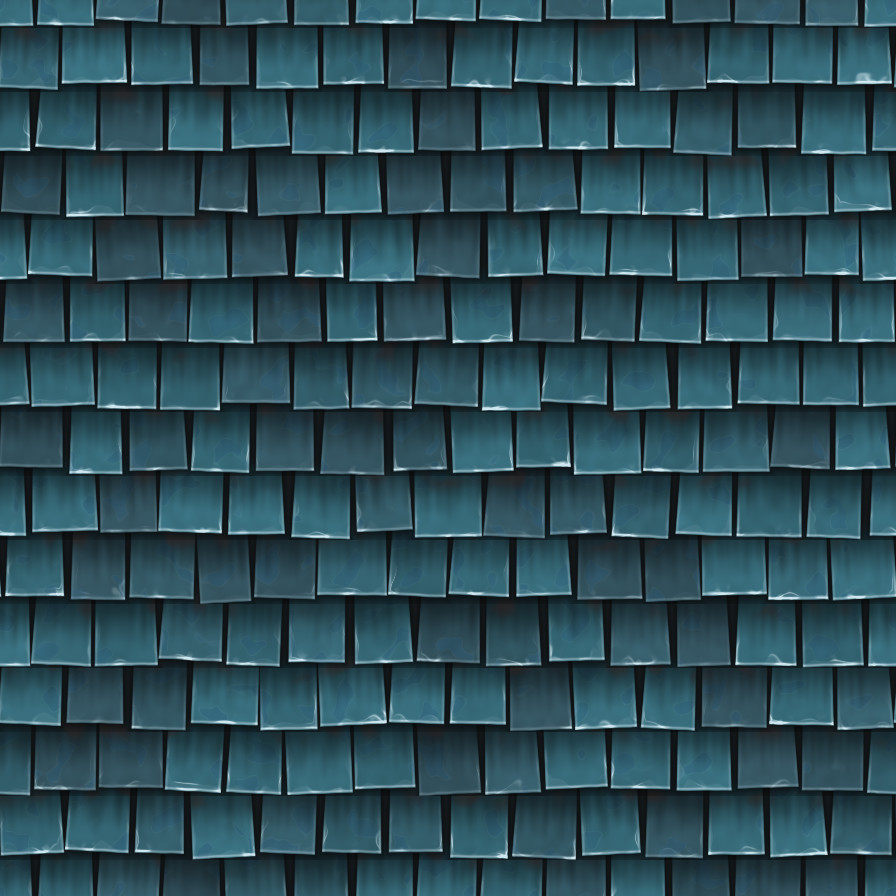
Give the GLSL for this texture, as a WebGL 1 fragment shader.

```glsl
precision highp float;
// Overlapping rows of worn, glossy teal roof shingles with dark gaps and bright lower rims.
uniform vec2 u_resolution;

const float COUNT = 14.0;         // shingles across and rows down
const float ROW_SHIFT = 0.555;    // height of the lowest row line
const float SEAM_JITTER = 0.13;   // sideways wander of the seams
const float DROP_JITTER = 0.12;   // uneven lower edges
const float TILT = 0.11;          // range of the rotation
const float TAPER = 0.045;        // narrowing towards the top
const float GAP_MIN = 0.006;
const float GAP_RANGE = 0.065;
const float RIM_WIDTH = 0.019;
const vec3 TEAL = vec3(0.205, 0.400, 0.455);
const vec3 SLATE = vec3(0.195, 0.315, 0.360);
const vec3 STAIN = vec3(0.165, 0.345, 0.460);
const vec3 RUST = vec3(0.200, 0.140, 0.130);
const vec3 GAP = vec3(0.105, 0.125, 0.135);
const vec3 GLOSS = vec3(0.840, 0.930, 0.960);

vec4 hash4(vec2 p) {
  vec4 h = fract(p.xyxy * vec4(0.1031, 0.1030, 0.0973, 0.1099));
  h += dot(h, h.wzxy + 33.33);
  return fract((h.xxyz + h.yzzw) * h.zywx);
}

// Gradient noise, roughly -0.7 to 0.7
float corner(vec2 cell, vec2 offset) {
  return dot(hash4(cell).xy * 2.0 - 1.0, offset);
}

float noise(vec2 p) {
  vec2 i = floor(p), f = fract(p);
  vec2 u = f * f * f * (f * (f * 6.0 - 15.0) + 10.0);
  vec2 e = vec2(1.0, 0.0);
  return mix(mix(corner(i, f), corner(i + e, f - e), u.x),
             mix(corner(i + e.yx, f - e.yx), corner(i + 1.0, f - 1.0), u.x), u.y);
}

float softLine(float x, float width) {
  x /= width;
  return exp(-x * x);
}

float seam(vec2 id) {
  return id.x + SEAM_JITTER * (hash4(mod(id, COUNT) + 57.0).x - 0.5);
}

// q: position above the lower edge; side: distance inside the nearer side edge
vec3 shingleColor(vec2 q, float side, vec4 rnd) {
  vec2 s = q + rnd.xy * 40.0;
  float dull = smoothstep(0.5, 0.95, rnd.z);
  vec3 c = mix(TEAL, SLATE, dull) * (0.92 + 0.16 * rnd.w);

  // Sparse stains with faint pale outlines
  float wear = noise(s * 2.3 + 0.4 * noise(s * 4.0));
  c = mix(c, STAIN, 0.32 * smoothstep(0.20, 0.24, wear));
  c += 0.022 * softLine(wear - 0.21, 0.02);
  c *= 1.0 + 0.10 * noise(s * 4.0);

  // Streaked shade and rust below the row above
  float streak = noise(vec2(s.x * 8.0, s.y * 0.7));
  float shade = smoothstep(0.22, 1.10, q.y + 0.22 * streak);
  c *= mix(1.04, 0.44, shade);
  float rust = smoothstep(0.05, 0.35, noise(s * 2.1 + 9.0)) * smoothstep(0.65, 0.95, q.y);
  c = mix(c, RUST, 0.5 * rust);

  // Rims, then glints and wavy gloss pooled along the lower edge
  float polish = mix(1.0, 0.4, dull);
  float fade = 1.0 - smoothstep(0.1, 0.9, q.y);
  float glint = smoothstep(0.0, 0.35, noise(s * 2.6 + 21.0));
  float rim = softLine(q.y - 0.034, RIM_WIDTH) * (0.42 + 0.75 * glint);
  rim += (0.20 + 0.25 * glint) * fade * softLine(side - 0.028, RIM_WIDTH);
  float pool = min(side * 1.6, q.y) + 0.30 * noise(s * 3.0);
  float wave = softLine(pool - 0.05, 0.018) * fade * fade * (0.12 + glint);
  float sheen = 0.07 * fade * (1.0 - smoothstep(0.02, 0.07, pool));
  float spark = glint * softLine(q.y, 0.11) * smoothstep(0.05, 0.3, noise(s * 7.0));
  c = mix(c, GLOSS, clamp(polish * (rim + 0.45 * wave + sheen + 0.5 * spark), 0.0, 0.95));
  return c * mix(0.45, 1.0, smoothstep(-0.01, 0.022, min(side, q.y)));
}

void main() {
  vec2 p = gl_FragCoord.xy / u_resolution * COUNT - vec2(0.0, ROW_SHIFT);
  float pixel = COUNT / min(u_resolution.x, u_resolution.y);
  float frontRow = floor(p.y);
  vec3 color = GAP;

  // Paint the row behind, then the row in front
  for (int j = 0; j < 2; j++) {
    float row = frontRow - 1.0 + float(j);
    float x = p.x - 0.5 * mod(row, 2.0);
    vec3 rowColor = GAP;
    float cover = 0.0;
    float nearest = 1.0;
    for (int i = -1; i <= 1; i++) {
      vec2 id = vec2(floor(x) + float(i), row);
      vec4 rnd = hash4(mod(id, COUNT) + 3.0);
      vec4 form = hash4(mod(id, COUNT) + 131.0);
      float left = seam(id), right = seam(id + vec2(1.0, 0.0));
      float tilt = TILT * (form.x - 0.5);
      vec2 q = vec2(x - 0.5 * (left + right), p.y - row - 0.025 - DROP_JITTER * form.y);
      q.x -= tilt * (q.y - 0.4);
      q.y += tilt * q.x + 0.012 * noise(vec2(q.x * 4.0, rnd.x * 50.0));
      float halfWidth = 0.5 * (right - left) - GAP_MIN - GAP_RANGE * form.z * form.z;
      float side = halfWidth - TAPER * form.w * q.y - abs(q.x);
      float dist = max(-side, -q.y);
      float mask = 1.0 - smoothstep(-0.6 * pixel, 0.6 * pixel, dist);
      vec3 face = mix(shingleColor(q, side, rnd), GAP, smoothstep(0.95, 1.25, q.y));
      rowColor = mix(rowColor, face, mask);
      cover = max(cover, mask);
      nearest = min(nearest, dist);
    }
    color *= 1.0 - 0.5 * exp(-9.0 * max(nearest, 0.0));
    color = mix(color, rowColor, cover);
  }
  gl_FragColor = vec4(color, 1.0);
}
```
